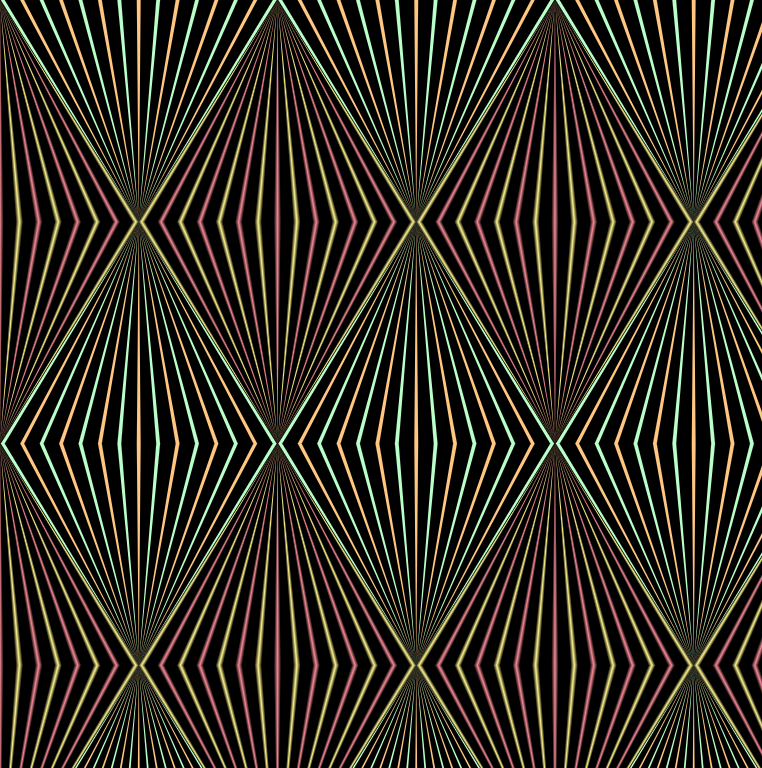
Reproduce this pattern procedurally as a Shadertoy shader.

```glsl
const vec2 PERIOD = vec2(0.3613, 0.5774);  // diamond size, in canvas heights
const float ROW_OFFSET = 0.1337;           // height of the lowest widest row
const float LINE_STEP = 0.14;              // line spacing, in half-widths

const vec3 PINK   = vec3(0.91, 0.51, 0.55);
const vec3 YELLOW = vec3(0.94, 0.90, 0.52);
const vec3 ORANGE = vec3(1.00, 0.78, 0.51);
const vec3 MINT   = vec3(0.73, 1.00, 0.79);

// Running integral of unit-period pulses that start at each integer
float pulseArea(float t, float duty) {
    return floor(t) * duty + min(fract(t), duty);
}

// Pulses centred on the integers, averaged over a footprint
float pulses(float t, float duty, float footprint) {
    float start = t + 0.5 * duty;
    float area = pulseArea(start + 0.5 * footprint, duty)
               - pulseArea(start - 0.5 * footprint, duty);
    return area / footprint;
}

// Lines of two alternating colours that converge where halfWidth shrinks
vec3 fan(float x, float halfWidth, vec2 pixel, vec3 evenColor, vec3 oddColor,
         float duty, float softness) {
    float width = max(halfWidth, 0.5 * pixel.x);
    float across = x / width;
    float t = across / LINE_STEP;
    float footprint = length(vec2(pixel.x, across * pixel.y)) / (width * LINE_STEP);
    footprint = 0.5 * max(footprint, softness);

    // Each colour occupies every second line
    float evenLines = pulses(0.5 * t, 0.5 * duty, footprint);
    float oddLines = pulses(0.5 * t - 0.5, 0.5 * duty, footprint);
    return evenColor * evenLines + oddColor * oddLines;
}

void mainImage(out vec4 fragColor, in vec2 fragCoord) {
    vec2 pixel = 1.0 / (iResolution.y * PERIOD);
    vec2 p = fragCoord * pixel - vec2(0.0, ROW_OFFSET / PERIOD.y);

    // Half-width of the warm diamond; the cool one fills the remainder
    float warmHalf = abs(fract(p.y) - 0.5);
    float coolHalf = 0.5 - warmHalf;
    float warmX = fract(p.x + 0.5) - 0.5;
    float coolX = fract(p.x) - 0.5;

    vec3 warm = fan(warmX, warmHalf, pixel, PINK, YELLOW, 0.20, 0.18);
    vec3 cool = fan(coolX, coolHalf, pixel, ORANGE, MINT, 0.20, 0.06);

    // Smooth boundary between neighbouring diamonds
    float inside = clamp((warmHalf - abs(warmX)) / length(pixel) + 0.5, 0.0, 1.0);
    fragColor = vec4(mix(cool, warm, inside), 1.0);
}
```
